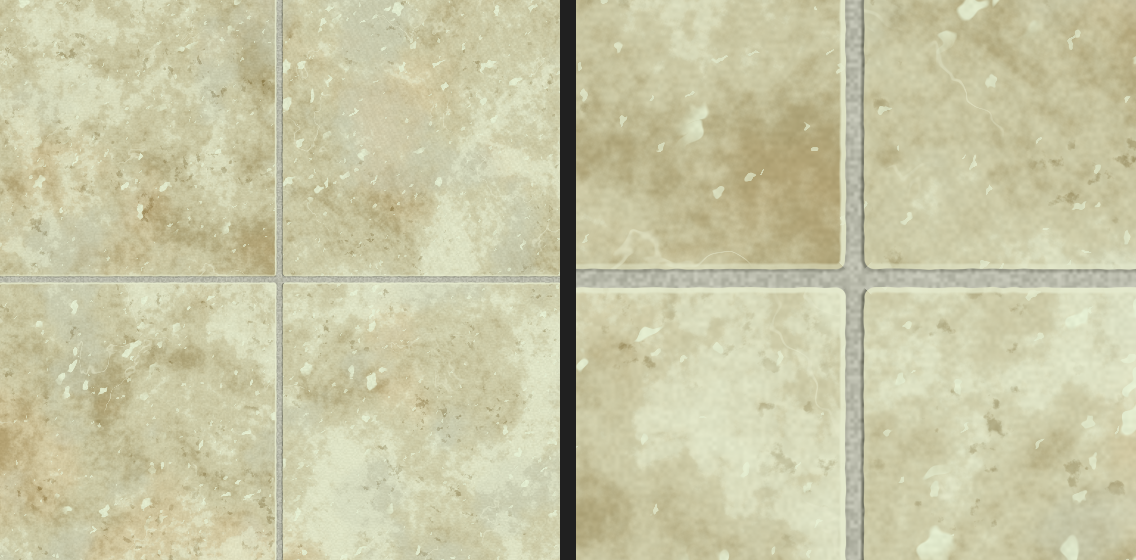
Left: the whole. Right: its middle third, enlarged.
Give the GLSL for this texture, as a WebGL 2 fragment shader.

```glsl
#version 300 es
precision highp float;
// Four glazed stone tiles, two across and two down, around one cross of grey grout.
// Each tile has its own seed for layered noise clouds, pits, veins and pale chips;
// a rounded-corner distance gives the joints, lit bevels and thin shadows.

uniform vec2 u_resolution;
out vec4 fragColor;

float hash(vec2 p) {
    return fract(sin(dot(p, vec2(127.1, 311.7))) * 43758.545);
}

float noise(vec2 p) {
    vec2 i = floor(p), f = fract(p);
    f = f * f * (3.0 - 2.0 * f);
    return mix(mix(hash(i), hash(i + vec2(1, 0)), f.x),
               mix(hash(i + vec2(0, 1)), hash(i + vec2(1, 1)), f.x), f.y);
}

float fbm(vec2 p) {
    float sum = 0.0, amp = 0.5;
    for (int i = 0; i < 5; i++) {
        sum += amp * noise(p);
        p = mat2(1.6, 1.2, -1.2, 1.6) * p + 7.3;
        amp *= 0.52;
    }
    return sum;
}

// Sparse slanted chips with ragged outlines, one candidate per cell
float chips(vec2 p, float density, float size) {
    vec2 cell = floor(p);
    vec2 ragged = 0.22 * vec2(noise(p * 5.0), noise(p * 5.0 + 31.0)) - 0.11;
    float cover = 0.0;
    for (int y = -1; y <= 1; y++)
    for (int x = -1; x <= 1; x++) {
        vec2 id = cell + vec2(x, y);
        vec2 center = id + vec2(hash(id + 3.1), hash(id + 8.7));
        float angle = 0.9 + 1.3 * (hash(id + 5.3) - 0.5);
        float c = cos(angle), s = sin(angle);
        vec2 q = mat2(c, -s, s, c) * (p + ragged - center);
        q.y *= 1.3 + 2.2 * hash(id + 2.9);
        float radius = size * (0.4 + 0.9 * hash(id + 6.1));
        float chip = 1.0 - smoothstep(radius * 0.7, radius, length(q));
        cover = max(cover, chip * step(hash(id + 1.7), density));
    }
    return cover;
}

vec3 stone(vec2 uv, vec2 tile) {
    vec2 p = uv + tile * vec2(13.7, 9.3) + 2.0;
    vec2 warp = vec2(fbm(p * 7.0), fbm(p * 7.0 + 40.0)) - 0.5;
    float cloud = fbm(p * 6.0 + warp * 1.6) - 0.5;
    float mottle = fbm(p * 24.0 + warp * 3.0) - 0.5;
    float grain = fbm(p * 110.0) - 0.5;

    // Lighter tiles to the right and bottom, browner ones to the left and top
    float tone = 0.42 + 0.14 * tile.x - 0.05 * tile.y
               + 1.15 * cloud + 0.65 * mottle + 0.5 * grain;
    vec3 color = mix(vec3(0.68, 0.64, 0.47), vec3(0.80, 0.79, 0.65), smoothstep(-0.1, 0.45, tone));
    color = mix(color, vec3(0.88, 0.90, 0.785), smoothstep(0.38, 0.95, tone));

    // Cool grey-green and warm beige drifts
    color = mix(color, vec3(0.78, 0.80, 0.71), 0.55 * smoothstep(0.5, 0.7, fbm(p * 8.0 + 60.0)));
    color += vec3(0.025, -0.005, -0.02) * smoothstep(0.5, 0.75, fbm(p * 5.0 + 90.0));

    // Ragged glaze patches
    float patches = smoothstep(0.06, 0.16, cloud + 0.5 * mottle + 0.35 * grain);
    color = mix(color, vec3(0.875, 0.89, 0.775), 0.5 * patches);

    // Brown pits gathered in clusters
    float cluster = smoothstep(0.42, 0.68, fbm(p * 15.0 + 120.0));
    float pits = smoothstep(0.62, 0.76, fbm(p * 85.0 + 17.0));
    color -= vec3(0.12, 0.14, 0.16) * pits * cluster;

    // Broken pale veins
    float ridge = abs(fbm(p * 9.0 + warp * 2.0 + 70.0) - 0.5);
    float vein = (1.0 - smoothstep(0.003, 0.016, ridge)) * smoothstep(0.5, 0.65, fbm(p * 12.0 + 25.0));
    color = mix(color, vec3(0.89, 0.90, 0.79), 0.5 * vein);

    // Large chips come in groups, small ones lie everywhere
    float groups = smoothstep(0.47, 0.56, fbm(p * 6.0 + 150.0));
    float flecks = chips(p * 30.0, 0.3, 0.38) * groups;
    flecks = max(flecks, 0.75 * chips(p * 70.0 + 11.0, 0.13, 0.3));
    color = mix(color, vec3(0.90, 0.94, 0.83), 0.85 * flecks);
    return color + 0.045 * (noise(p * 380.0) - 0.5);
}

void main() {
    vec2 uv = gl_FragCoord.xy / u_resolution;
    float aa = 0.7 / min(u_resolution.x, u_resolution.y);
    vec2 joint = vec2(0.4993, 0.501);
    vec2 tile = step(joint, uv);

    // Negative inside a tile, positive in the grout
    vec2 inset = abs(uv - joint) - 0.0055;
    vec2 e = 0.006 - inset;
    float d = length(max(e, 0.0)) + min(max(e.x, e.y), 0.0) - 0.006;
    d += 0.0008 * (noise(uv * 160.0) - 0.5);

    // Bright bevels on right and top edges, fainter on the others
    vec3 color = stone(uv, tile);
    float onSide = step(inset.x, inset.y);
    float bevel = smoothstep(-0.0042, -0.0022, d);
    float lit = mix(mix(0.75, 0.5, tile.y), mix(0.85, 0.1, tile.x), onSide);
    color = mix(color, vec3(0.90, 0.92, 0.81), bevel * lit);

    // Sandy grout, shaded beside the right tiles and under the upper ones
    vec3 grout = vec3(0.725, 0.73, 0.67) + 0.13 * (noise(uv * 430.0) - 0.5)
               + 0.06 * (fbm(uv * 60.0) - 0.5);
    float shade = mix(0.5 * tile.y, 0.2 + 0.8 * tile.x, onSide);
    grout -= 0.24 * shade * (1.0 - smoothstep(0.0006, 0.0028, d));
    color = mix(color, grout, smoothstep(-aa, aa, d));
    fragColor = vec4(clamp(color, 0.0, 1.0), 1.0);
}
```
